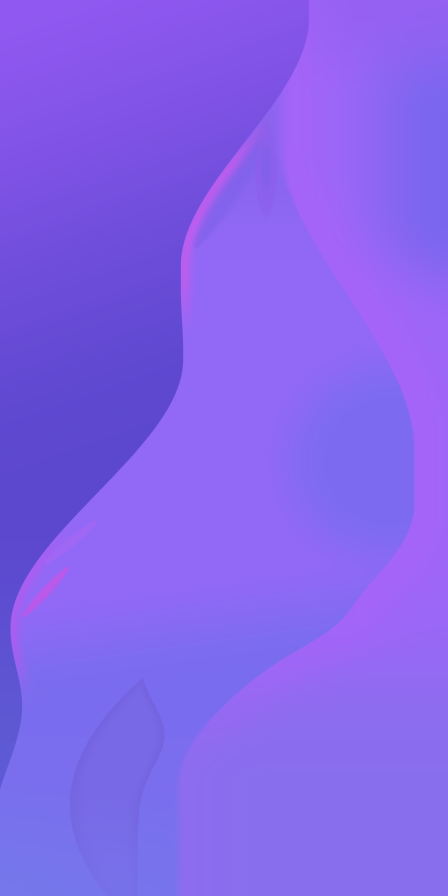
A WebGL 2 fragment shader for this background:

```glsl
#version 300 es
precision highp float;
// Flowing violet ribbons: a dark diagonal backdrop, a translucent middle band
// and an outer ribbon. Two smoothstep-built curves separate the layers;
// soft gradients, rim glows and a leaf-shaped fold shade them.
uniform vec2 u_resolution;
out vec4 fragColor;

// The canvas spans 3.84 x 7.68 units, with y pointing down.
const vec2 CANVAS = vec2(3.84, 7.68);

float bandEdge(float y) {
    return 2.65 - 1.10 * smoothstep(0.15, 2.28, y) + 0.02 * smoothstep(2.5, 3.0, y)
        - 1.48 * smoothstep(3.08, 5.38, y) + 0.10 * smoothstep(5.4, 6.05, y)
        - 0.25 * smoothstep(6.05, 7.1, y);
}

float bell(float v, float center, float width) {
    float d = (v - center) / width;
    return exp(-d * d);
}

float ribbonEdge(float y) {
    return 2.40 + 1.15 * smoothstep(1.2, 3.85, y) - 2.02 * smoothstep(4.33, 6.72, y)
        + 0.13 * bell(y, 5.38, 0.25);
}

// Horizontal offset turned into distance by the slope of the curve.
float slopeDistance(float offset, float before, float after) {
    float slope = (after - before) / 0.04;
    return offset / sqrt(1.0 + slope * slope);
}

// Soft tapered stroke between two points.
float streak(vec2 p, vec2 a, vec2 b, float width) {
    vec2 ab = b - a;
    float h = clamp(dot(p - a, ab) / dot(ab, ab), 0.0, 1.0);
    float taper = width * (0.3 + 2.8 * h * (1.0 - h));
    return 1.0 - smoothstep(0.3 * taper, taper, length(p - a - ab * h));
}

vec3 backdropColor(vec2 p) {
    vec3 c = mix(vec3(0.58, 0.35, 0.95), vec3(0.36, 0.28, 0.81),
        smoothstep(-0.6, 4.4, p.y + 0.35 * p.x));
    return mix(c, vec3(0.37, 0.35, 0.83), smoothstep(4.3, 6.6, p.y));
}

vec3 bandColor(vec2 p, float d) {
    vec3 c = mix(vec3(0.53, 0.39, 0.93), vec3(0.57, 0.41, 0.965), smoothstep(1.2, 2.3, p.y));
    // Blue hollow beside the ribbon.
    float hollow = length((p - vec2(3.35, 3.95)) / vec2(1.1, 1.05));
    c = mix(c, vec3(0.485, 0.42, 0.945), 1.0 - smoothstep(0.45, 1.05, hollow));
    // Cooler foot of the band.
    float foot = p.y + 0.14 * p.x;
    c = mix(c, vec3(0.48, 0.425, 0.935), smoothstep(5.15, 6.0, foot));
    c = mix(c, vec3(0.46, 0.47, 0.92), smoothstep(6.2, 7.9, p.y) * (1.0 - 0.25 * p.x));
    // Shade and thin loop under the upper tip.
    float shade = streak(p, vec2(1.68, 2.1), vec2(2.28, 1.1), 0.15);
    c = mix(c, vec3(0.49, 0.38, 0.91), 0.65 * shade);
    float loop = length((p - vec2(2.28, 1.45)) / vec2(0.10, 0.44));
    c = mix(c, vec3(0.50, 0.36, 0.90), 0.5 * (1.0 - smoothstep(0.75, 1.05, loop)));
    c = mix(c, vec3(0.60, 0.38, 0.94), 0.4 * bell(loop, 0.65, 0.2));
    // Pink rims on the two outward bends.
    float upperRim = smoothstep(0.9, 1.5, p.y) * (1.0 - smoothstep(2.3, 2.95, p.y));
    float lowerRim = smoothstep(4.4, 4.9, p.y) * (1.0 - smoothstep(5.4, 6.1, p.y));
    c = mix(c, vec3(0.76, 0.36, 0.93), 0.85 * upperRim * bell(d, 0.03, 0.06));
    c = mix(c, vec3(0.68, 0.36, 0.94), 0.8 * lowerRim * bell(d, 0.02, 0.06));
    c = mix(c, vec3(0.78, 0.33, 0.90), 0.75 * streak(p, vec2(0.2, 5.28), vec2(0.58, 4.87), 0.06));
    return mix(c, vec3(0.66, 0.40, 0.95), 0.6 * streak(p, vec2(0.4, 4.82), vec2(0.82, 4.47), 0.06));
}

vec3 shadeLeaf(vec3 c, vec2 p, float pixel) {
    float rise = (6.9 - p.y) / 1.07;
    float left = 0.6 + 0.6 * rise * rise;
    float right = 1.18 + 0.23 * bell(p.y, 6.3, 0.38);
    float inside = min((p.x - left) * 0.75, right - p.x);
    float mask = smoothstep(-pixel, pixel, inside);
    float fade = 1.0 - 0.6 * smoothstep(6.7, 7.6, p.y);
    vec3 fold = mix(vec3(0.47, 0.41, 0.89), vec3(0.45, 0.38, 0.86), bell(inside, 0.0, 0.06));
    return mix(c, fold, 0.75 * mask * fade);
}

vec3 ribbonColor(vec2 p, float d) {
    vec3 c = vec3(0.615, 0.40, 0.97);
    // Blue shadow in the upper right, closed by a slanted fold.
    float shadow = smoothstep(2.75, 3.8, p.x) * smoothstep(-0.8, 1.0, p.y);
    shadow *= 1.0 - smoothstep(1.65, 2.55, p.y - 0.35 * (p.x - 3.0));
    c = mix(c, vec3(0.48, 0.40, 0.935), shadow);
    c = mix(c, vec3(0.585, 0.375, 0.95), 0.8 * (1.0 - smoothstep(0.0, 0.9, p.y)));
    // Cool lower sweep and bright inner edge.
    c = mix(c, vec3(0.535, 0.43, 0.93), smoothstep(4.9, 6.7, p.y));
    float glow = 0.75 * (1.0 - 0.8 * smoothstep(5.0, 6.7, p.y));
    return mix(c, vec3(0.65, 0.39, 0.97), glow * bell(d, 0.08, 0.25));
}

void main() {
    vec2 uv = gl_FragCoord.xy / u_resolution;
    vec2 p = vec2(uv.x, 1.0 - uv.y) * CANVAS;
    float pixel = 0.75 * CANVAS.x / u_resolution.x;

    float bandDist = slopeDistance(p.x - bandEdge(p.y),
        bandEdge(p.y - 0.02), bandEdge(p.y + 0.02));
    float ribbonDist = slopeDistance(p.x - ribbonEdge(p.y),
        ribbonEdge(p.y - 0.02), ribbonEdge(p.y + 0.02));

    vec3 band = shadeLeaf(bandColor(p, bandDist), p, pixel);
    // The ribbon boundary melts into the band near the tip and the foot.
    float blur = pixel + 0.12 * (1.0 - smoothstep(1.0, 1.9, p.y))
        + 0.05 * smoothstep(5.8, 7.2, p.y);
    vec3 front = mix(band, ribbonColor(p, ribbonDist), smoothstep(-blur, blur, ribbonDist));
    vec3 color = mix(backdropColor(p), front, smoothstep(-pixel, pixel, bandDist));
    fragColor = vec4(color, 1.0);
}
```
